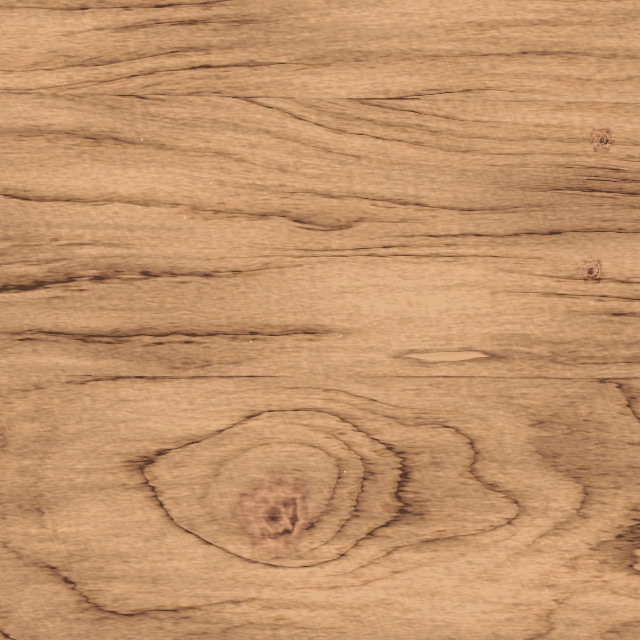
Write a WebGL 2 fragment shader that draws this texture.

```glsl
#version 300 es
precision highp float;
// Three joined planks of warm brown wood, with growth rings, pores and knots.
// Each plank has a height field whose contours are the rings; stretched
// gradient noise adds the fibres, stains and fine cross scratches.
uniform vec2 u_resolution;
out vec4 fragColor;

const vec3 WOOD[6] = vec3[6](
    vec3(0.41, 0.28, 0.21), vec3(0.55, 0.38, 0.29), vec3(0.63, 0.45, 0.33),
    vec3(0.71, 0.53, 0.38), vec3(0.79, 0.60, 0.44), vec3(0.86, 0.67, 0.51));
// Knots: centre and radius
const vec3 KNOTS[3] = vec3[3](
    vec3(0.43, 0.195, 0.062), vec3(0.94, 0.782, 0.019), vec3(0.925, 0.577, 0.019));

vec2 hash2(vec2 p) {
    vec3 a = fract(p.xyx * vec3(0.1031, 0.1030, 0.0973));
    a += dot(a, a.yzx + 33.33);
    return fract((a.xx + a.yz) * a.zy);
}

float corner(vec2 cell, vec2 offset) {
    return dot(hash2(cell) * 2.0 - 1.0, offset);
}

// Gradient noise, roughly -0.7 to 0.7
float noise(vec2 p) {
    vec2 i = floor(p), f = p - i;
    vec2 u = f * f * f * (f * (f * 6.0 - 15.0) + 10.0);
    vec2 e = vec2(1.0, 0.0);
    float low = mix(corner(i, f), corner(i + e, f - e), u.x);
    float high = mix(corner(i + e.yx, f - e.yx), corner(i + 1.0, f - 1.0), u.x);
    return 1.3 * mix(low, high, u.y);
}

// Soft elliptical spot, 1 at its centre
float spot(vec2 p, vec2 centre, vec2 size) {
    vec2 q = (p - centre) / size;
    return exp(-dot(q, q));
}

// Height field of one plank: 0 bottom, 1 middle, 2 top
float growth(vec2 p, float plank) {
    vec2 s = p + plank * 17.3;
    float warp = 0.08 * noise(s * vec2(1.6, 3.5)) + 0.022 * noise(s * vec2(4.0, 13.0))
               + 0.003 * noise(s * vec2(20.0, 45.0));
    if (plank < 0.5) {
        float oval = length((p - vec2(0.46, 0.26)) * vec2(0.36, 1.0));
        float lobes = 0.05 * noise(p * vec2(5.0, 8.0) + 2.6);
        return oval + warp + lobes - 0.07 * spot(p, KNOTS[0].xy, vec2(0.11));
    }
    if (plank < 1.5) {
        float slope = 0.2 * p.x * smoothstep(0.5, 0.85, p.y);
        return p.y + slope + warp + 0.03 * spot(p, vec2(0.52, 0.63), vec2(0.08, 0.03));
    }
    return p.y - 0.05 * p.x + 0.6 * warp;
}

// Sharp onset followed by an exponential fade, once per ring
float ringEdge(float phase, float onset, float fade) {
    float f = fract(phase);
    return max(smoothstep(1.0 - onset, 1.0, f), exp(-f * fade));
}

vec3 woodColor(float tone) {
    float t = clamp(tone, -0.5, 5.4);
    int i = int(clamp(floor(t), 0.0, 4.0));
    return mix(WOOD[i], WOOD[i + 1], t - float(i));
}

// Returns the darkening (x) and the coverage (y) of a knot
vec2 knot(vec2 p, vec3 k) {
    vec2 q = (p - k.xy) / k.z;
    float r = length(q) + 0.3 * noise(q * 1.7 + k.xy * 40.0) + 0.12 * noise(q * 6.0);
    float cover = 1.0 - smoothstep(0.75, 1.15, r);
    float rings = 0.4 + 0.4 * sin(r * 17.0) + 1.8 * noise(q * 5.0);
    float core = 1.0 - smoothstep(0.1, 0.36, r);
    float side = smoothstep(-0.2, 0.5, dot(q, vec2(0.9, -0.4)));
    float crack = (1.0 - smoothstep(0.02, 0.1, abs(r - 0.5))) * side;
    float rim = exp(-pow((r - 0.95) * 6.0, 2.0)) * (0.5 + 1.6 * noise(q * 2.5));
    return vec2(cover * rings + 2.6 * core + 2.8 * crack + 1.4 * rim, cover);
}

void main() {
    vec2 p = gl_FragCoord.xy / u_resolution;

    // Planks and their slightly sloping seams
    float upper = p.y - 0.855 + 0.016 * p.x;
    float lower = p.y - 0.414 + 0.005 * p.x;
    float plank = step(0.0, lower) + step(0.0, upper);
    float seam = min(abs(upper), abs(lower));

    // Growth rings with ragged, uneven bands
    float field = growth(p, plank);
    vec2 g = vec2(p.x, mix(p.y, field, plank < 0.5 ? 0.12 : 0.6));
    float streak = noise(g * vec2(4.5, 70.0) + 3.1);
    float fibre = noise(g * vec2(20.0, 170.0) + 9.7);
    float fine = noise(p * vec2(85.0, 290.0));
    float pores = smoothstep(0.05, 0.4, noise(g * vec2(42.0, 230.0) + 51.0));
    float phase = field * 25.0 + 1.0 * noise(vec2(p.x, field * 9.0 + plank * 5.0));
    float ragged = phase + 0.35 * streak + 0.4 * fibre;
    float uneven = noise(vec2(p.x * 2.4 + plank * 7.0, phase * 0.8));
    float line = ringEdge(phase + 0.12 * fibre, max(0.08, fwidth(phase)), 12.0);
    float band = ringEdge(ragged, 0.3, 2.6) * smoothstep(-0.35, 0.4, uneven);

    float tone = 4.75 + 0.25 * (plank - 1.0);
    tone -= 2.6 * line * smoothstep(-0.2, 0.35, uneven + 0.4 * streak);
    tone -= band * (1.8 + 1.6 * fibre) + pores * (0.3 + 1.7 * band);
    tone += 1.5 * noise(p * vec2(1.8, 6.0) + 4.0) + 0.7 * noise(g * vec2(3.0, 22.0));
    tone += 0.9 * streak + 0.9 * fibre + 1.1 * fine;

    // Dark stains, then faint scratches across the grain
    float stain = spot(p, vec2(0.08, 0.58), vec2(0.28, 0.1))
                + 0.5 * spot(p, vec2(0.12, 0.44), vec2(0.2, 0.04))
                + 0.6 * spot(p, vec2(0.53, 0.635), vec2(0.09, 0.03))
                + 0.6 * spot(p, vec2(0.98, 0.70), vec2(0.2, 0.1))
                + 0.7 * spot(p, vec2(0.93, 0.31), vec2(0.12, 0.04))
                + 0.6 * spot(p, vec2(0.02, 0.21), vec2(0.09, 0.02));
    tone -= stain * (1.1 + 3.6 * streak + 2.0 * fibre);
    tone += 0.45 * noise(vec2(p.x + 0.5 * p.y, p.y - 0.5 * p.x) * vec2(230.0, 40.0));
    tone -= (1.0 - smoothstep(0.0005, 0.003, seam)) * (0.6 + 2.2 * noise(p * vec2(9.0, 1.0)));
    tone -= 1.2 * dot(p - 0.5, p - 0.5);

    // Pale sliver with a dark border
    vec2 sliver = (p - vec2(0.70, 0.443 + 0.006 * noise(p * 20.0))) / vec2(0.095, 0.013);
    float lens = abs(sliver.y) + sliver.x * sliver.x + 0.3 * fibre;
    tone -= 2.0 * (1.0 - smoothstep(0.7, 1.4, lens));
    tone = mix(tone, 5.3 + fibre, 1.0 - smoothstep(0.4, 0.7, lens));

    // Knots
    float red = 0.0;
    for (int i = 0; i < 3; i++) {
        vec2 k = knot(p, KNOTS[i]);
        tone -= k.x;
        red = max(red, k.y);
    }

    vec3 color = woodColor(tone);
    color *= mix(vec3(1.0), vec3(1.02, 0.985, 0.87), band * clamp(0.5 + fibre, 0.0, 1.0));
    color *= mix(vec3(1.0), vec3(1.0, 0.96, 0.98), red);

    // Sparse pale specks
    vec2 cell = floor(p * 16.0);
    vec2 at = (cell + 0.2 + 0.6 * hash2(cell + 7.0)) / 16.0;
    float speck = step(0.98, hash2(cell + 91.0).x) * (1.0 - smoothstep(0.001, 0.003, length(p - at)));
    fragColor = vec4(mix(color, vec3(0.92, 0.80, 0.64), 0.7 * speck), 1.0);
}
```
